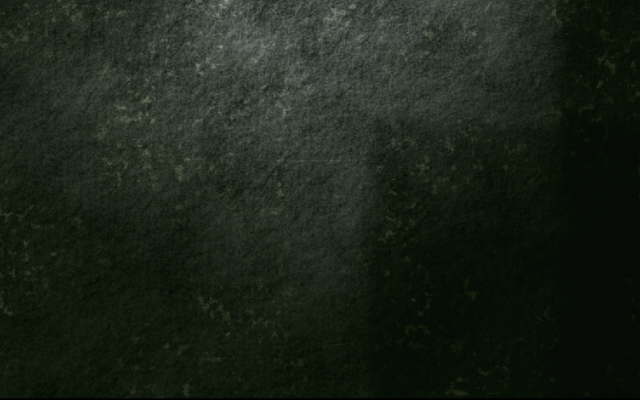
Reproduce this texture procedurally as a Shadertoy shader.

```glsl
// Dark green scuffed leather with a soft glow at the top, worn patches and fine scratches.

float hash(vec2 p) {
    return fract(sin(dot(p, vec2(127.1, 311.7))) * 43758.5);
}

float noise(vec2 p) {
    vec2 cell = floor(p), f = fract(p);
    f = f * f * (3.0 - 2.0 * f);
    return mix(mix(hash(cell), hash(cell + vec2(1, 0)), f.x),
               mix(hash(cell + vec2(0, 1)), hash(cell + vec2(1, 1)), f.x), f.y);
}

float fbm(vec2 p) {
    float sum = 0.0, weight = 0.5;
    for (int i = 0; i < 4; i++) {
        sum += weight * noise(p);
        p = mat2(1.6, 1.2, -1.2, 1.6) * p + 17.3;
        weight *= 0.55;
    }
    return sum / 1.01;
}

float blob(vec2 p, vec2 center, vec2 radius) {
    vec2 q = (p - center) / radius;
    return exp(-dot(q, q));
}

// Thin line that fades towards both ends
float scratch(vec2 p, vec2 center, float angle, float halfLength, float aa) {
    vec2 dir = vec2(cos(angle), sin(angle));
    vec2 q = p - center;
    float along = dot(q, dir) / halfLength;
    float across = dot(q, vec2(-dir.y, dir.x)) + 0.012 * halfLength * sin(along * 4.0);
    float line = 1.0 - smoothstep(0.0003, 0.0008 + aa, abs(across));
    return line * (1.0 - smoothstep(0.5, 1.0, abs(along)));
}

float allScratches(vec2 p, float aa) {
    float sum = 0.7 * scratch(p, vec2(0.65, 0.6), 0.02, 0.45, aa);
    for (int i = 0; i < 60; i++) {
        float id = float(i);
        vec2 center = vec2(hash(vec2(id, 1.0)) * 1.6, hash(vec2(id, 2.0)));
        float halfLength = mix(0.02, 0.17, pow(hash(vec2(id, 3.0)), 2.0));
        float strength = mix(0.25, 0.8, hash(vec2(id, 5.0)));
        sum += strength * scratch(p, center, hash(vec2(id, 4.0)) * 3.14, halfLength, aa);
    }
    return sum * smoothstep(0.25, 0.65, noise(p * 50.0));
}

void mainImage(out vec4 fragColor, in vec2 fragCoord) {
    vec2 p = fragCoord / iResolution.xy * vec2(1.6, 1.0);
    float aa = 1.0 / iResolution.y;

    // Broad light, with wavering edges
    vec2 w = p + 0.09 * (vec2(fbm(p * 5.0), fbm(p * 5.0 + 40.0)) - 0.5);
    float glow = blob(w, vec2(0.8, 1.02), vec2(0.52, 0.42));
    float tone = 0.085 + 0.235 * glow;
    tone += 0.06 * blob(w, vec2(0.3, 0.72), vec2(0.45, 0.28));
    tone += 0.05 * blob(w, vec2(0.82, 0.5), vec2(0.3, 0.22));

    // Faint rectangular panels on the right
    float lowerPanel = smoothstep(0.89, 0.95, w.x) * (1.0 - smoothstep(0.66, 0.73, w.y));
    tone *= 1.0 - 0.28 * lowerPanel;
    tone *= 1.0 - 0.42 * smoothstep(1.34, 1.44, w.x);
    tone *= 1.0 - 0.12 * smoothstep(0.9, 0.95, p.x) * (1.0 - smoothstep(0.4, 0.43, p.y));

    // Mottling, embossed relief and fine grain
    float mottle = fbm(p * 9.0 + 5.0) - 0.5;
    float relief = fbm(p * 48.0) - fbm(p * 48.0 + vec2(-0.16, 0.16));
    float grain = noise(p * 230.0) - 0.5;
    tone *= 1.0 + 0.75 * mottle + 1.2 * relief + 0.38 * grain;

    // Pale flakes gathered in worn patches
    float worn = smoothstep(0.42, 0.68, fbm(p * vec2(6.0, 5.0) + 30.0));
    float flakes = worn * smoothstep(0.56, 0.8, fbm(p * 60.0 + 9.0));
    tone += flakes * (0.04 + 0.35 * tone);
    tone += allScratches(p, aa) * (0.015 + 0.22 * tone);

    // Olive shadows, cooler under the glow
    vec3 color = vec3(tone - 0.033, tone, tone - 0.046 + 0.022 * glow);
    color += vec3(0.02, 0.015, -0.01) * flakes;
    color = max(color, vec3(0.025, 0.045, 0.025));

    // Black lower rim
    color *= smoothstep(0.002, 0.007, p.y);
    fragColor = vec4(color, 1.0);
}
```
